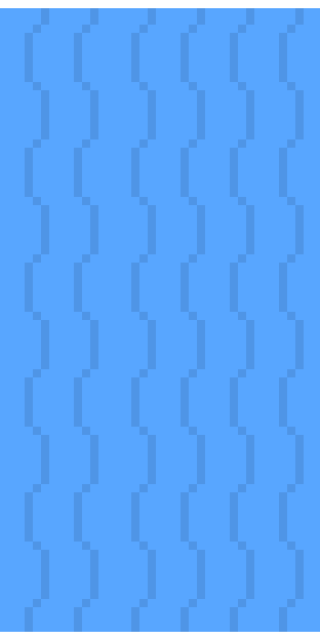
This pattern is drawn by a Shadertoy shader. Its source:

```glsl
// Six blocky zigzag strands running down a blue panel with a white margin.

// Antialiased coverage of the interval [lo, hi] at x.
float span(float x, float lo, float hi, float px) {
    return clamp((x - lo) / px + 0.5, 0.0, 1.0) * clamp((hi - x) / px + 0.5, 0.0, 1.0);
}

// Strand coverage within one row of cells: left, middle or right column.
float strandRow(float x, float row, float px) {
    float phase = mod(row - 3.0, 14.0);
    float side = mod(phase, 7.0) < 0.5 ? 0.0 : (phase < 7.0 ? -1.0 : 1.0);
    return span(x, 3.0 + side, 4.0 + side, px);
}

void mainImage(out vec4 fragColor, in vec2 fragCoord) {
    // Square cells, 78 to the canvas height, with rows counted from the top
    float px = 78.0 / iResolution.y;
    vec2 cell = vec2(fragCoord.x, iResolution.y - fragCoord.y) * px;

    // Strands repeat every six cells, with one extra cell after the second
    float x = mod(cell.x - 1.0 - step(14.0, cell.x), 6.0);

    // Blend the rows on either side of the nearest row boundary
    float boundary = floor(cell.y + 0.5);
    float below = clamp((cell.y - boundary) / px + 0.5, 0.0, 1.0);
    float strand = mix(strandRow(x, boundary - 1.0, px), strandRow(x, boundary, px), below);

    // White margin at the top, bottom and right
    float panel = span(cell.y, 1.0, 77.0, px) * clamp((39.0 - cell.x) / px + 0.5, 0.0, 1.0);

    vec3 blue = mix(vec3(0.345, 0.651, 1.0), vec3(0.31, 0.584, 0.902), strand);
    fragColor = vec4(mix(vec3(1.0), blue, panel), 1.0);
}
```
